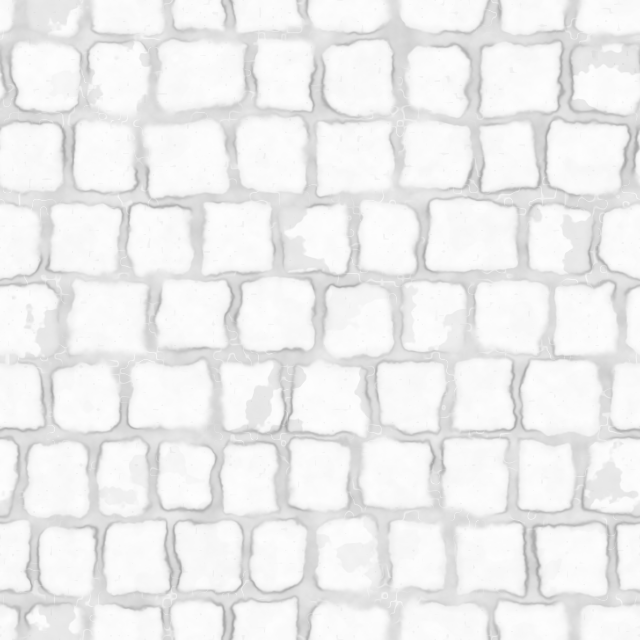
Reproduce this texture map procedurally as a Shadertoy shader.

```glsl
// Pale cobblestone paving: eight tiling rows of worn, uneven setts in grey mortar.

const float ROWS = 8.0;

// Per row: stones across, position of the first stone, sideways bend of the spacing.
const float rowCount[8] = float[8](8., 8., 8., 8., 8., 8., 9., 9.);
const float rowShift[8] = float[8](.55, .53, .36, -.07, .40, .05, -.39, -.02);
const float rowBend[8] = float[8](.14, .04, -.03, .06, -.10, -.06, .18, .12);

float hash(vec2 p) {
    return fract(sin(dot(p, vec2(127.1, 311.7))) * 43758.5453);
}

// Value noise that tiles over the unit square.
float noise(vec2 uv, float freq, float salt) {
    vec2 p = uv * freq;
    vec2 i = floor(p);
    vec2 f = fract(p);
    f = f * f * (3.0 - 2.0 * f);
    vec2 a = mod(i, freq) + salt;
    vec2 b = mod(i + 1.0, freq) + salt;
    return mix(mix(hash(a), hash(vec2(b.x, a.y)), f.x),
               mix(hash(vec2(a.x, b.y)), hash(b), f.x), f.y);
}

float fbm(vec2 uv, float freq, float salt) {
    float sum = 0.0;
    float amp = 0.53;
    for (int i = 0; i < 4; i++) {
        sum += amp * noise(uv, freq, salt);
        freq *= 2.0;
        amp *= 0.5;
    }
    return sum;
}

// Joint between neighbouring stones, in stone widths.
float joint(float i, float row, float count) {
    return i + 0.24 * (hash(vec2(mod(i, count), row + 20.0)) - 0.5);
}

float roundedBox(vec2 p, vec2 halfSize, float radius) {
    vec2 a = abs(p) - halfSize + radius;
    return length(max(a, 0.0)) + min(max(a.x, a.y), 0.0) - radius;
}

// Distance to the nearest stone in row heights (x) and its random value (y).
vec2 stones(vec2 uv) {
    vec2 nearest = vec2(1e3, 0.0);
    float y = uv.y * ROWS + 0.03;
    for (int j = -1; j <= 1; j++) {
        float rowLine = floor(y + 0.5) + float(j);
        float row = mod(rowLine, ROWS);
        int k = int(row);
        float count = rowCount[k];
        float x = uv.x * count - rowShift[k] + 0.5
                - rowBend[k] * cos(6.28318 * uv.x);
        for (int i = -1; i <= 1; i++) {
            float column = floor(x) + float(i);
            vec2 id = vec2(mod(column, count), row);
            float left = joint(column, row, count);
            float right = joint(column + 1.0, row, count);
            float toRows = ROWS / count;
            vec2 q = vec2((x - 0.5 * (left + right)) * toRows,
                          y - rowLine - 0.07 * (hash(id + 3.1) - 0.5));
            // Slight turn and taper, then varied size and corner radius.
            q += 0.12 * (hash(id + 7.7) - 0.5) * vec2(-q.y, q.x);
            vec2 halfSize = vec2(0.5 * (right - left) * toRows - 0.07,
                                 0.435 + 0.04 * (hash(id + 5.3) - 0.5));
            halfSize.x += 0.09 * (hash(id + 9.9) - 0.5) * q.y;
            float corner = hash(id + 13.3);
            float d = roundedBox(q, halfSize, 0.06 + 0.16 * corner * corner);
            if (d < nearest.x) nearest = vec2(d, hash(id + 17.9));
        }
    }
    return nearest;
}

void mainImage(out vec4 fragColor, in vec2 fragCoord) {
    vec2 uv = fragCoord / iResolution.xy;
    uv.y = 1.0 - uv.y;

    // Ragged outlines
    vec2 ragged = vec2(fbm(uv, 28.0, 1.0), fbm(uv, 28.0, 51.0)) - 0.5;
    vec2 stone = stones(uv + 0.022 * ragged);
    float d = stone.x;

    // Mortar: mottled, paler along the rows, with light crumbs
    float bed = smoothstep(0.34, 0.48, abs(fract(uv.y * ROWS + 0.53) - 0.5));
    float mortar = 0.855 + 0.12 * (fbm(uv, 36.0, 11.0) - 0.5) + 0.025 * bed;
    float thread = 1.0 - smoothstep(0.0, 0.1, abs(noise(uv, 88.0, 23.0) - 0.5));
    mortar += 0.06 * thread * smoothstep(0.5, 0.7, noise(uv, 22.0, 31.0));

    // Stone face: faint grain, pits, and chipped patches on the worn ones
    float face = 0.985 - 0.03 * smoothstep(-0.1, 0.0, d);
    face += 0.025 * (fbm(uv, 64.0, 41.0) - 0.5);
    face -= 0.035 * smoothstep(0.86, 0.98, noise(uv, 150.0, 61.0));
    float chips = smoothstep(0.52, 0.58, fbm(uv, 22.0, 71.0));
    face -= chips * mix(0.008, 0.075, smoothstep(0.68, 0.85, stone.y));

    // Edges range from crisp to dusted over
    float dust = smoothstep(0.45, 0.8, noise(uv, 17.0, 81.0));
    float soft = mix(0.018, 0.06, dust);
    float shade = mix(face, mortar, smoothstep(-soft, soft, d));

    // Broken dark line around each stone
    float rim = (d - 0.012) / 0.024;
    float grime = smoothstep(0.32, 0.65, fbm(uv, 14.0, 91.0));
    shade -= 0.17 * exp(-rim * rim) * grime * (1.0 - 0.6 * dust) * (1.0 - 0.35 * bed);

    fragColor = vec4(vec3(clamp(shade, 0.0, 1.0)), 1.0);
}
```
